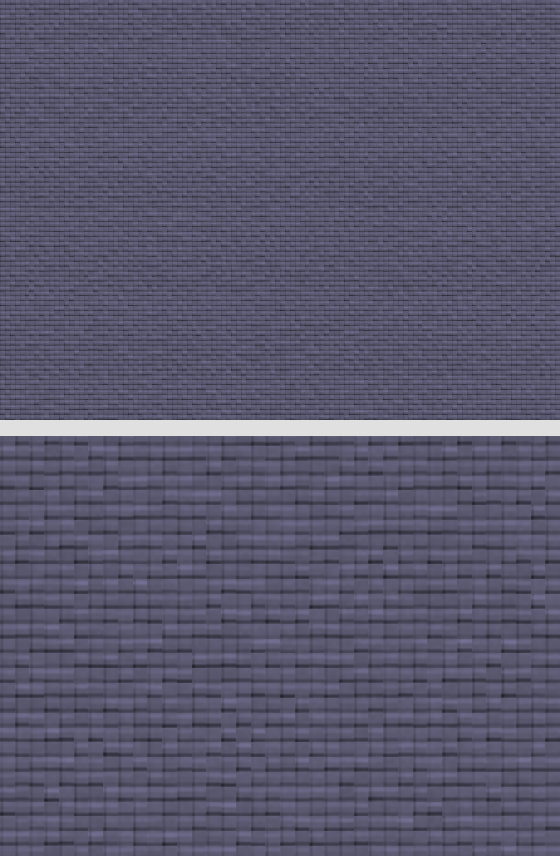
Top: the whole. Bottom: its middle third, enlarged.
This texture is drawn by a Shadertoy shader. Its source:

```glsl
// Slate-violet woven wall of small square tiles with uneven relief, lit from above.

const vec2 TILE_COUNT = vec2(114.0, 85.0);
const vec3 TILE_COLOR = vec3(0.356, 0.350, 0.440);

float hash(vec2 p) {
    vec3 q = fract(vec3(p.xyx) * 0.1031);
    q += dot(q, q.yzx + 33.33);
    return fract((q.x + q.y) * q.z);
}

float valueNoise(vec2 p) {
    vec2 cell = floor(p);
    vec2 f = fract(p);
    f = f * f * (3.0 - 2.0 * f);
    float low = mix(hash(cell), hash(cell + vec2(1.0, 0.0)), f.x);
    float high = mix(hash(cell + vec2(0.0, 1.0)), hash(cell + 1.0), f.x);
    return mix(low, high, f.y);
}

// Antialiased coverage of a band around zero distance
float band(float dist, float halfWidth, float blur) {
    return clamp((halfWidth - abs(dist)) / blur + 0.5, 0.0, 1.0);
}

// Brightness factor of the tiled relief
float relief(vec2 p, vec2 blur) {
    vec2 tile = floor(p);
    vec2 f = fract(p);
    float height = hash(tile);
    float dropBelow = height - hash(tile - vec2(0.0, 1.0));
    float riseAbove = height - hash(tile + vec2(0.0, 1.0));
    float dropLeft = height - hash(tile - vec2(1.0, 0.0));

    // Face tone, with a slight slope from bottom to top
    float shade = 1.0 + 0.07 * (hash(tile + 19.0) - 0.5);
    shade += 0.06 * (f.y - 0.5);

    // Shadow under the tile and light on its upper lip
    float sag = 0.08 * (hash(tile + 71.0) - 0.5);
    float shadow = 0.23 + 0.24 * clamp(dropBelow, -0.6, 0.7);
    float lip = 0.08 + 0.16 * clamp(riseAbove, -0.5, 0.8);
    shade -= shadow * band(f.y - 0.15 - sag, 0.12, max(blur.y, 0.16));
    shade += lip * band(f.y - 0.78 - sag, 0.14, max(blur.y, 0.16));

    // Fainter upright seams
    float seam = 0.11 + 0.12 * clamp(dropLeft, -0.7, 0.7);
    shade -= seam * band(f.x - 0.13, 0.09, max(blur.x, 0.14));
    return shade;
}

void mainImage(out vec4 fragColor, in vec2 fragCoord) {
    vec2 uv = fragCoord / iResolution.xy;
    vec2 p = uv * TILE_COUNT;
    vec2 blur = TILE_COUNT / iResolution.xy;

    // Fine grain within each tile
    float grain = 0.06 * (valueNoise(p * 3.0) - 0.5);
    float shade = relief(p, blur) + grain;

    // Highlights lean slightly towards violet
    vec3 tint = mix(vec3(1.0), vec3(0.99, 0.99, 1.03), clamp(shade * 4.0 - 4.0, 0.0, 1.0));
    fragColor = vec4(TILE_COLOR * shade * tint, 1.0);
}
```
